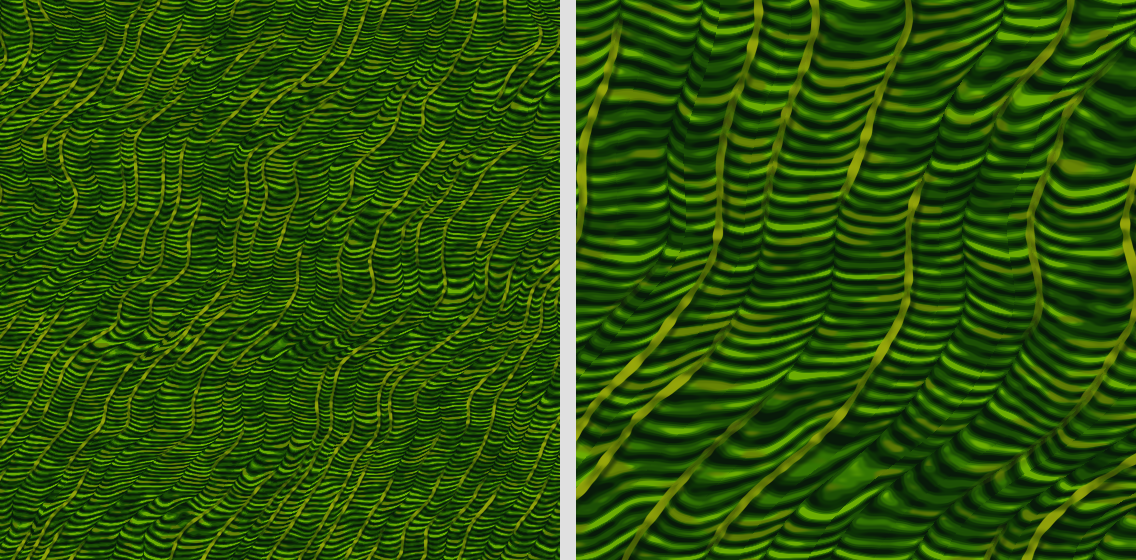
Left, the full canvas; right, a detail of the centre.
This texture is drawn by a Shadertoy shader. Its source:

```glsl
// Woven green hide: fine broken horizontal ridges crossed by winding beaded veins.
// Veins are contour lines of a sheared, noise-warped field; ridges are a wobbling
// sine whose rows break into dashes and shift from one vein column to the next.

const vec3 SHADOW = vec3(0.03, 0.10, 0.035);
const vec3 DEEP   = vec3(0.05, 0.20, 0.02);
const vec3 LEAF   = vec3(0.11, 0.31, 0.02);
const vec3 BRIGHT = vec3(0.20, 0.46, 0.01);
const vec3 LIME   = vec3(0.42, 0.68, 0.01);
const vec3 OLIVE  = vec3(0.40, 0.48, 0.02);
const vec3 GOLD   = vec3(0.60, 0.66, 0.04);

const float VEIN_COUNT = 23.0;
const float RIDGE_COUNT = 108.0;

float hash(vec2 p) {
    vec3 q = fract(vec3(p.xyx) * 0.1031);
    q += dot(q, q.yzx + 33.33);
    return fract((q.x + q.y) * q.z);
}

float noise(vec2 p) {
    vec2 i = floor(p), f = fract(p);
    f = f * f * (3.0 - 2.0 * f);
    float low  = mix(hash(i), hash(i + vec2(1, 0)), f.x);
    float high = mix(hash(i + vec2(0, 1)), hash(i + vec2(1, 1)), f.x);
    return mix(low, high, f.y);
}

// Field whose integer contours lean to the upper right in loose S curves.
float veinField(vec2 p) {
    float bend = 0.13 * noise(p * vec2(3.0, 7.0) + 4.7)
               + 0.035 * noise(p * vec2(8.0, 17.0) + 31.0);
    return VEIN_COUNT * (p.x - 0.55 * p.y + bend);
}

// Signed distance to the nearest vein in x, its number in y.
vec2 nearestVein(vec2 p) {
    const float STEP = 0.001;
    float field = veinField(p);
    vec2 slope = vec2(veinField(p + vec2(STEP, 0)), veinField(p + vec2(0, STEP))) - field;
    float id = floor(field + 0.5);
    float jitter = 0.5 * (hash(vec2(id, 9.0)) - 0.5);
    float gradient = max(length(slope) / STEP, 0.4 * VEIN_COUNT);
    return vec2((field - id - jitter) / gradient, id);
}

// Ridge brightness: dashes of uneven length and strength on wobbling rows.
float ridgeHeight(vec2 p, float column, float veinDistance) {
    float phase = p.y * RIDGE_COUNT
                + 5.0 * noise(p * vec2(6.0, 9.0) + 12.0)
                + 1.5 * noise(p * vec2(27.0, 22.0) + 57.0)
                + 0.8 * hash(vec2(column, 3.0))
                - 0.7 * exp(-abs(veinDistance) * 150.0);
    float row = floor(phase);
    float dash = noise(vec2(p.x * 32.0 + 40.0 * hash(vec2(row, 5.0)), row));
    float profile = 0.5 - 0.5 * cos(6.28318 * phase);
    float grain = noise(p * vec2(110.0, 260.0)) - 0.5;
    return profile * (0.42 + 0.8 * dash) + 0.32 * grain;
}

vec3 ridgeColor(float height) {
    vec3 color = mix(SHADOW, DEEP, smoothstep(-0.03, 0.17, height));
    color = mix(color, LEAF, smoothstep(0.22, 0.42, height));
    color = mix(color, BRIGHT, smoothstep(0.52, 0.72, height));
    return mix(color, LIME, smoothstep(0.76, 0.96, height));
}

void mainImage(out vec4 fragColor, in vec2 fragCoord) {
    vec2 p = fragCoord / iResolution.y;
    float pixel = 1.0 / iResolution.y;

    vec2 vein = nearestVein(p);
    float distanceToVein = vein.x;
    float column = vein.y + step(0.0, distanceToVein);

    // Ridges, dimmed along the seams between columns
    float height = ridgeHeight(p, column, distanceToVein);
    height *= 0.6 + 0.4 * smoothstep(0.0, 0.003, abs(distanceToVein));
    vec3 color = ridgeColor(height);

    // Olive flecks on some of the raised dashes
    float fleck = smoothstep(0.60, 0.78, noise(p * vec2(48.0, 130.0) + 80.0));
    color = mix(color, OLIVE, 0.8 * fleck * smoothstep(0.35, 0.65, height));

    // Veins fade in and out along their length and swell into beads
    float presence = smoothstep(0.40, 0.60, noise(vec2(vein.y * 7.3, p.y * 10.0)));
    float bead = noise(p * vec2(120.0, 150.0) + 19.0);
    float width = 0.0012 + 0.0019 * bead;
    float body = 1.0 - smoothstep(width - pixel * 0.5, width + pixel, abs(distanceToVein));
    float groove = 1.0 - smoothstep(0.0, 0.0035, abs(distanceToVein - 0.0042));
    color = mix(color, SHADOW, 0.55 * groove * presence);
    vec3 veinColor = mix(OLIVE, GOLD, smoothstep(0.35, 0.8, bead));
    color = mix(color, veinColor, body * presence * (0.6 + 0.4 * bead));

    fragColor = vec4(color, 1.0);
}
```
